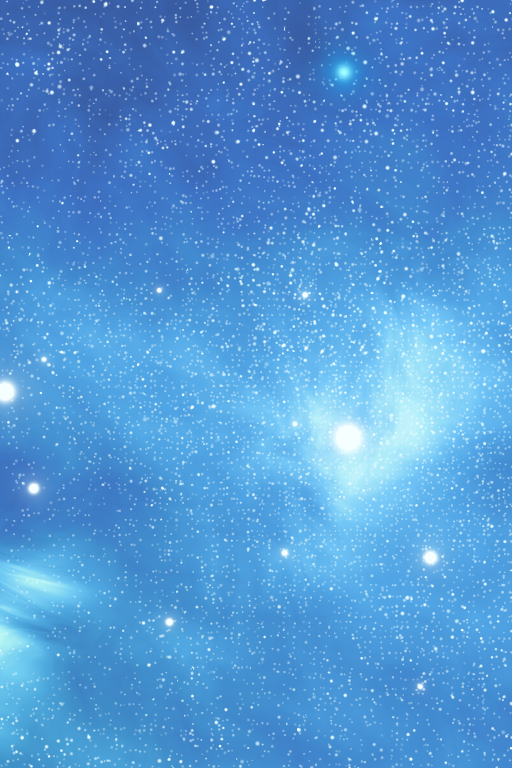
Give the GLSL for this texture, as a Shadertoy shader.

```glsl
const vec3 SKY[7] = vec3[7](
    vec3(.22, .36, .64), vec3(.24, .45, .77), vec3(.26, .55, .82), vec3(.32, .65, .90),
    vec3(.45, .78, .97), vec3(.69, .93, .98), vec3(.92, .99, 1.));

vec3 hash(vec2 p) {
    vec3 q = fract(p.xyx * vec3(.1031, .1030, .0973));
    q += dot(q, q.yzx + 33.33);
    return fract((q.xxy + q.yzz) * q.zyx);
}

// Layered sines, each octave turned and bent by the one before
float clouds(vec2 p) {
    float sum = 0., amp = .5;
    for (int i = 0; i < 7; i++) {
        p = mat2(.8, .6, -.6, .8) * p * 1.6 + .7 * sin(p.yx * 1.2 + float(i) * 1.7);
        sum += amp * sin(p.x) * cos(p.y);
        amp *= .66;
    }
    return sum;
}

float blob(vec2 p, vec2 size) {
    p /= size;
    return exp(-dot(p, p));
}

// One jittered star per cell, kept with the given chance
float starLayer(vec2 p, float cells, float chance, float radius) {
    vec2 cell = floor(p * cells);
    vec3 rnd = hash(cell + cells);
    vec3 kind = hash(cell + cells * 3. + 17.);
    float d = length(fract(p * cells) - .2 - .6 * rnd.xy) / cells;
    float r = radius * (.75 + .5 * kind.x);
    return step(rnd.z, chance) * (.35 + .65 * kind.y) * (1. - smoothstep(r * .3, r * 1.6, d));
}

float glare(vec2 p, float core) {
    float d = length(p);
    return exp(-pow(d / core, 3.)) + .6 * exp(-d / (core * 1.3));
}

void mainImage(out vec4 fragColor, in vec2 fragCoord) {
    vec2 p = fragCoord / iResolution.y;
    float aspect = iResolution.x / iResolution.y;
    mat2 tilt = mat2(.83, .55, -.55, .83);
    float broad = clouds(tilt * p * vec2(3., 4.2) + 2.);
    float fine = clouds(p * 6. + 9.);
    float wisps = clouds(tilt * p * vec2(13., 17.) + 4.);
    vec2 bent = p + .05 * vec2(broad, fine) + .015 * vec2(wisps, -wisps);

    // Nebula brightness, as a position along the sky palette
    vec2 heart = bent - vec2(.48, .43);
    vec2 along = vec2(dot(heart, vec2(.55, .83)), dot(heart, vec2(.83, -.55)));
    float glow = blob(along, vec2(.2, .105));
    float haze = blob(heart, vec2(.32, .25));
    float corner = blob(bent - vec2(.025, .18), vec2(.08, .1));
    float tone = mix(.35, 2.3, smoothstep(0., .55, 1. - p.y));
    tone -= .55 * (1. - smoothstep(0., .35, p.y));
    tone += .75 * broad + .55 * fine + .4 * wisps;
    tone += glow * (1.7 + .5 * wisps) + haze;
    tone += corner * (2.9 + 1.2 * fine + 1.6 * wisps);
    tone -= .9 * blob(p - vec2(.08, .36), vec2(.16, .06));
    tone -= .7 * blob(p - vec2(.66, .37), vec2(.08, .05));
    tone = clamp(tone, 0., 5.8);
    int band = int(tone);
    vec3 color = mix(SKY[band], SKY[band + 1], fract(tone));
    color += vec3(-.01, .025, -.03) * blob(p, vec2(.3, .35));

    // Star dust, thicker in the cluster and around the nebula
    float cluster = blob(p - vec2(.41, .62), vec2(.11, .14));
    float upper = blob(p - vec2(.37, .85), vec2(.1, .06)) + blob(p - vec2(.06, .9), vec2(.08, .05));
    float crowd = clamp(.35 + .7 * fine + .4 * broad, .06, 1.);
    float dust = starLayer(p, 56., .16 * crowd + .5 * cluster + .2 * upper, .0021);
    dust += starLayer(p + 3.1, 76., .26 * crowd + .3 * cluster + .15 * upper, .0018);
    dust += .75 * starLayer(p + 5.7, 105., .35 * crowd + .4 * haze, .0016);
    dust += .5 * starLayer(p + 8.3, 150., .25 + .45 * haze, .0014);
    color = mix(color, vec3(.92, .99, 1.), min(dust * 1.1, 1.));

    // Scattered medium stars
    float light = 0.;
    for (int i = 0; i < 9; i++) {
        float n = float(i);
        vec2 spot = fract(n * vec2(.755, .57) + vec2(.556, .3));
        float core = .003 + .0075 * pow(fract(n * .618 + .62), 4.);
        light += glare(p - spot * vec2(aspect, .6) - vec2(0., .1), core);
    }

    // Great stars: nebula heart, left edge and the cyan one
    light += glare(p - vec2(.68 * aspect, .43), .02);
    light += glare(p - vec2(.01 * aspect, .49), .014);
    color = mix(color, vec3(.96, 1., 1.), min(light, 1.));
    vec2 cyan = p - vec2(.672 * aspect, .906);
    color = mix(color, vec3(.1, .72, 1.), min(1., 1.1 * exp(-length(cyan) / .016)));
    color = mix(color, vec3(.65, 1., 1.), blob(cyan, vec2(.009)));

    fragColor = vec4(clamp(color, 0., 1.), 1.);
}
```
